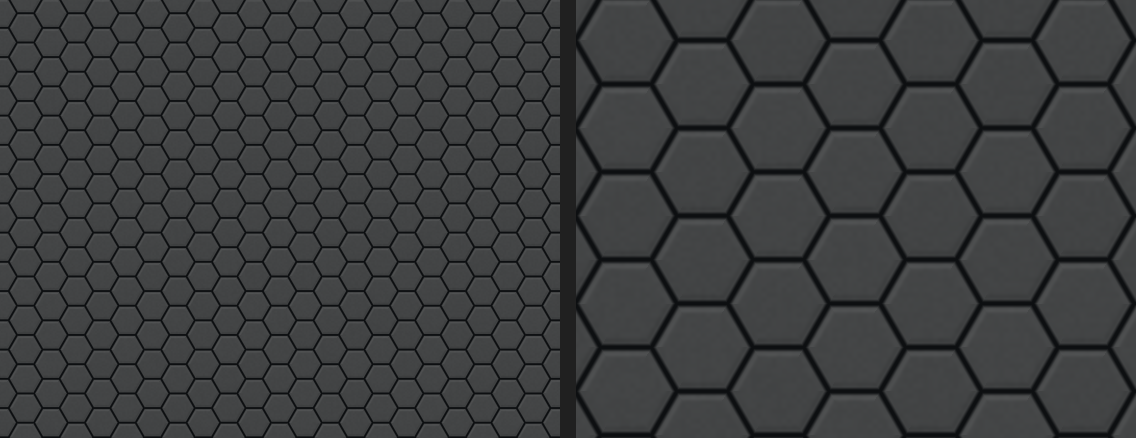
Left: the whole. Right: its middle third, enlarged.
Write a WebGL 2 fragment shader that draws this pattern.

```glsl
#version 300 es
precision highp float;
// Dark honeycomb of flat-topped hexagonal tiles with thin black seams.
// Two interleaved rectangular lattices give the nearest tile; its edge
// distance drives the seam and a soft bevel, and value noise adds grain.

uniform vec2 u_resolution;
out vec4 outColor;

const float ROWS = 14.975;                  // tiles per canvas height
const float COLUMN_SQUEEZE = 0.9972;        // slight widening of the tiles
const vec2 ORIGIN = vec2(0.005, 0.524);     // centre of the lowest left tile
const vec2 PERIOD = vec2(1.7320508, 1.0);   // lattice period, tile height = 1
const vec2 SLANT = vec2(0.8660254, 0.5);    // normal of a slanted side
const vec2 LIGHT = vec2(-0.34, 0.94);

const vec3 TILE = vec3(0.262, 0.268, 0.271);
const vec3 SEAM = vec3(0.050, 0.058, 0.066);

float hash(vec2 p) {
    return fract(sin(dot(p, vec2(127.1, 311.7))) * 43758.5453);
}

float valueNoise(vec2 p) {
    vec2 cell = floor(p);
    vec2 f = fract(p);
    f = f * f * (3.0 - 2.0 * f);
    float low = mix(hash(cell), hash(cell + vec2(1.0, 0.0)), f.x);
    float high = mix(hash(cell + vec2(0.0, 1.0)), hash(cell + 1.0), f.x);
    return mix(low, high, f.y);
}

// Offset from the centre of the nearest tile
vec2 tileOffset(vec2 p, vec2 period) {
    vec2 a = mod(p + 0.5 * period, period) - 0.5 * period;
    vec2 b = mod(p, period) - 0.5 * period;
    return dot(a, a) < dot(b, b) ? a : b;
}

// Outward normal of the nearest side in xy, distance to that side in z
vec3 nearestSide(vec2 p) {
    vec2 q = abs(p);
    vec2 normal = q.y > dot(q, SLANT) ? vec2(0.0, 1.0) : SLANT;
    float edge = 0.5 - dot(q, normal);
    vec2 side = vec2(p.x < 0.0 ? -1.0 : 1.0, p.y < 0.0 ? -1.0 : 1.0);
    return vec3(normal * side, edge);
}

// Soft band of light or shade just inside a side
float bevel(float edge, float inset, float width) {
    float t = (edge - inset) / width;
    return exp(-t * t);
}

void main() {
    vec2 canvas = gl_FragCoord.xy / u_resolution.y;
    float pixel = ROWS / u_resolution.y;
    vec2 p = canvas * ROWS * vec2(COLUMN_SQUEEZE, 1.0) - ORIGIN;

    vec2 local = tileOffset(p, PERIOD);
    vec3 side = nearestSide(local);
    float edge = side.z;

    // Tile face: faint tone per tile, gentle slope and fine grain
    vec2 id = floor((p - local) / (0.5 * PERIOD) + 0.5);
    float tone = 0.005 * (hash(id) - 0.5) + 0.006 * local.y;
    tone += 0.012 * (valueNoise(canvas * 260.0) - 0.5);

    // Bevel: bright toward the light, slightly dim away from it
    float facing = dot(side.xy, LIGHT);
    float strength = facing > 0.0 ? 0.050 : 0.022;
    tone += strength * facing * bevel(edge, 0.078, 0.030);

    // Seam with a soft shoulder
    float shoulder = max(0.050, 1.3 * pixel);
    float face = smoothstep(0.008, 0.008 + shoulder, edge);

    outColor = vec4(mix(SEAM, TILE + tone, face), 1.0);
}
```
